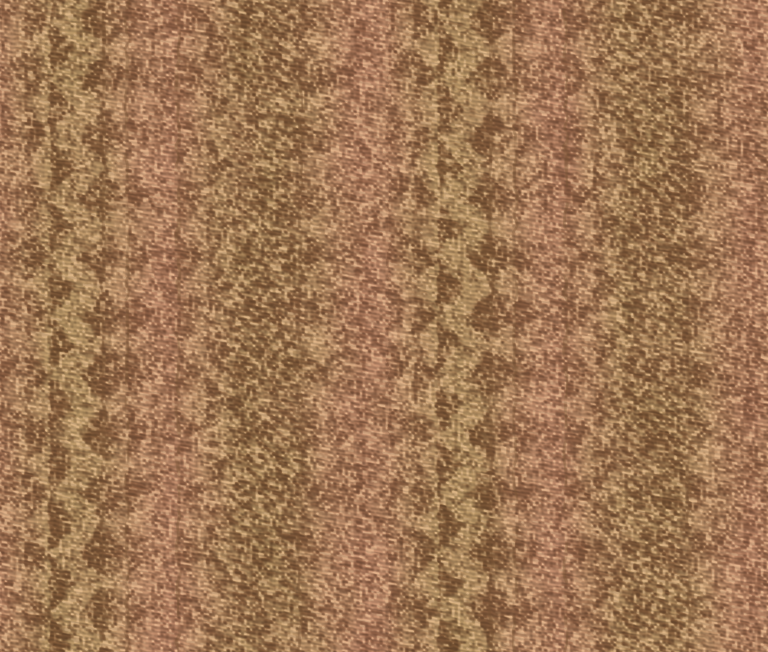
Reproduce this texture procedurally as a WebGL 2 fragment shader.

```glsl
#version 300 es
precision highp float;
// Woven stripe cloth: two repeats across of olive zigzag, rose and twill stripes,
// with eleven zigzag turns down. Each stripe sets how much dark weft shows, and
// short stitch noise breaks that amount into threads of light and dark yarn.
uniform vec2 u_resolution;
out vec4 fragColor;

const float BANDS = 16.0;                  // bands in one repeat across
const vec2 CLOTH = vec2(31.67, 26.85);     // canvas size in bands
const float TURNS = 11.0;                  // zigzag turns down the canvas
const float TAU = 6.2831853;

const vec3 OLIVE = vec3(0.69, 0.56, 0.38);
const vec3 ROSE = vec3(0.73, 0.53, 0.41);
const vec3 BROWN = vec3(0.46, 0.32, 0.20);
const vec3 RUST = vec3(0.54, 0.36, 0.26);
const vec3 STRAW = vec3(0.82, 0.68, 0.53);

// Share of rose yarn at the start of each band
const float ROSE_SHARE[16] = float[16](
  0.80, 0.40, 0.10, 0.05, 0.15, 0.50, 0.80, 1.00,
  0.65, 0.35, 0.15, 0.10, 0.15, 0.40, 0.75, 0.95);

// Toothed columns: left edge, right edge, phase, strength
const vec4 TEETH[8] = vec4[8](
  vec4(0.0, 1.05, 0.1, 0.22), vec4(1.05, 2.06, 0.3, 0.34),
  vec4(4.25, 5.24, 0.3, 0.36), vec4(5.24, 6.25, 0.3, 0.30),
  vec4(7.34, 8.5, 0.3, 0.28), vec4(8.5, 9.7, 0.8, 0.26),
  vec4(12.37, 13.5, 0.3, 0.22), vec4(14.7, 16.0, 0.8, 0.22));

// Dark seams between stripes
const vec4 SEAMS = vec4(4.25, 5.24, 7.34, 12.37);

float hash(vec2 p) {
  vec3 q = fract(p.xyx * vec3(0.1031, 0.1030, 0.0973));
  q += dot(q, q.yzx + 33.33);
  return fract((q.x + q.y) * q.z);
}

float noise(vec2 p) {
  vec2 i = floor(p), f = fract(p);
  f = f * f * (3.0 - 2.0 * f);
  return mix(mix(hash(i), hash(i + vec2(1, 0)), f.x),
             mix(hash(i + vec2(0, 1)), hash(i + vec2(1, 1)), f.x), f.y);
}

// Triangle wave from -1 to 1, highest at whole numbers
float triangle(float t) {
  return abs(fract(t) * 2.0 - 1.0) * 2.0 - 1.0;
}

// Soft window between two edges
float window(float x, float a, float b, float soft) {
  return smoothstep(a - soft, a + soft, x) * (1.0 - smoothstep(b - soft, b + soft, x));
}

float roseShare(float x) {
  int i = int(x);
  return mix(ROSE_SHARE[i % 16], ROSE_SHARE[(i + 1) % 16], fract(x));
}

// Dark notches on both sides of the zigzag ribbon
float zigzagNotch(float x, float turn) {
  float ribbon = abs(x - 3.17 - 0.54 * triangle(turn - 0.83));
  return smoothstep(0.40, 0.88, ribbon) * window(x, 2.06, 4.25, 0.10);
}

// Signed change in dark weft from one column of triangles
float toothColumn(float x, float turn, vec4 column) {
  float across = (x - column.x) / (column.y - column.x);
  float height = 0.5 + 0.5 * triangle(turn - column.z);
  float tooth = smoothstep(-0.3, 0.3, height - across);
  return (tooth - 0.5) * column.w * window(x, column.x, column.y, 0.08);
}

// Amount of dark weft at a point of the repeat
float darkWeft(float x, vec2 cloth, float turn) {
  float twillArea = window(x, 9.3, 12.4, 0.4);
  float ribbonArea = window(x, 2.06, 4.25, 0.15);
  float dark = 0.44 + 0.09 * twillArea - 0.16 * ribbonArea;
  dark += 0.42 * zigzagNotch(x, turn);
  dark += 0.10 * twillArea * sin(TAU * (1.5 * cloth.x + 2.0 * cloth.y));
  dark += 0.05 * triangle(turn - 0.3) * (1.0 - ribbonArea);
  for (int i = 0; i < 8; i++) dark += toothColumn(x, turn, TEETH[i]);
  return dark;
}

float seamLines(float x) {
  vec4 d = 1.0 - smoothstep(vec4(0.02), vec4(0.10), abs(SEAMS - x));
  return max(max(d.x, d.y), max(d.z, d.w));
}

void main() {
  vec2 uv = gl_FragCoord.xy / u_resolution;
  vec2 cloth = uv * CLOTH;
  // Slight wobble of the threads
  vec2 wobble = vec2(noise(cloth * 2.5), noise(cloth * 2.5 + 40.0)) - 0.5;
  float x = mod(cloth.x + 0.20 * wobble.x, BANDS);
  float turn = (1.0 - uv.y) * TURNS + 0.10 * wobble.y;

  // Short stitches, coarse and fine, nearly level
  vec2 stitch = vec2(cloth.x * 4.0, cloth.y * 5.5 + cloth.x * 0.9);
  float coarse = noise(stitch);
  float fine = noise(stitch * vec2(2.1, 1.6) + 71.0);
  float thread = mix(coarse, fine, 0.5);
  float patchy = noise(cloth * vec2(0.7, 0.45) + 13.0) - 0.5;

  float dark = darkWeft(x, cloth, turn) + 0.10 * patchy;
  float weft = smoothstep(-0.38, 0.38, dark - thread);
  float rose = clamp(roseShare(x) + 0.28 * (noise(cloth * vec2(0.9, 0.5)) - 0.5), 0.0, 1.0);
  vec3 color = mix(mix(OLIVE, ROSE, rose), mix(BROWN, RUST, rose), weft);

  // Straw highlights, row shading and broken seams
  color = mix(color, STRAW, 0.5 * smoothstep(0.55, 0.9, fine) * (1.0 - weft));
  color *= 1.0 + 0.07 * sin(TAU * (stitch.y + 0.5 * coarse)) + 0.20 * (fine - 0.5);
  color = mix(color, BROWN, 0.45 * seamLines(x) * smoothstep(0.15, 0.6, noise(cloth * 3.0)));
  fragColor = vec4(color, 1.0);
}
```
